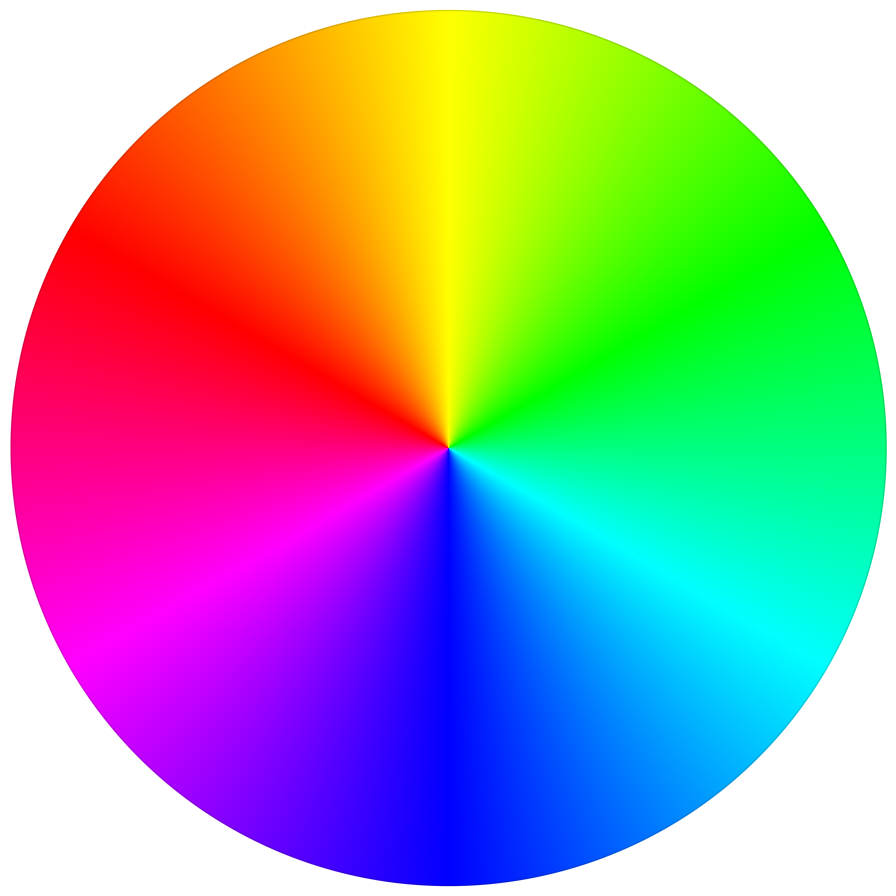
A Shadertoy shader for this background:

```glsl
// A full-saturation colour wheel on a white ground.
// The clockwise angle from the top picks the hue; a distance function
// cuts the smooth disc and lays a faint darker line along its rim.

const float TAU = 6.2831853;
const vec3 WHITE = vec3(1.0);
const vec2 WHEEL_CENTER = vec2(0.5007, 0.5);
const float WHEEL_RADIUS = 0.489;
const float RIM_WIDTH = 0.0015;
const float RIM_SHADE = 0.15;
const float TOP_HUE = 1.0 / 6.0; // yellow

// Pure colour for a hue in turns: red 0, green 1/3, blue 2/3
vec3 hueColor(float hue) {
    vec3 wave = abs(fract(hue + vec3(0.0, 2.0, 1.0) / 3.0) * 6.0 - 3.0);
    return clamp(wave - 1.0, 0.0, 1.0);
}

// Hue sweep running clockwise from the given hue at the top
vec3 wheelColor(vec2 p, float topHue) {
    float turn = dot(p, p) > 0.0 ? atan(p.x, p.y) / TAU : 0.0;
    return hueColor(topHue + turn);
}

float circleDistance(vec2 p, float radius) {
    return length(p) - radius;
}

// Smooth coverage of the inside of a shape
float coverage(float dist, float pixel) {
    return 1.0 - smoothstep(-0.75 * pixel, 0.75 * pixel, dist);
}

void mainImage(out vec4 fragColor, in vec2 fragCoord) {
    // Canvas units, with the shorter side spanning one
    float side = min(iResolution.x, iResolution.y);
    float pixel = 1.0 / side;
    vec2 uv = (fragCoord - 0.5 * iResolution.xy) / side + 0.5;
    vec2 p = uv - WHEEL_CENTER;

    // Wheel with its thin rim
    float dist = circleDistance(p, WHEEL_RADIUS);
    float rim = 1.0 - coverage(dist + RIM_WIDTH, pixel);
    vec3 wheel = wheelColor(p, TOP_HUE) * (1.0 - RIM_SHADE * rim);

    // Disc over the white ground
    vec3 color = mix(WHITE, wheel, coverage(dist, pixel));
    fragColor = vec4(color, 1.0);
}
```
